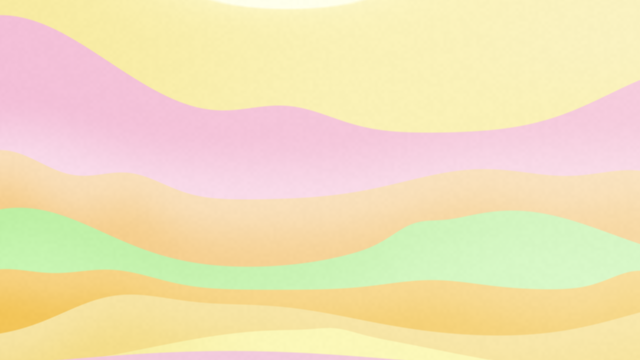
Write a Shadertoy shader that draws this background.

```glsl
// Pastel dunes under a pale sun: stacked bands painted from back to front.
// Each crest is a sum of Gaussian hills, each band a vertical colour fade,
// with light growing to the right and a faint paper grain over everything.

float hill(float x, float centre, float width) {
    float d = (x - centre) / width;
    return exp(-d * d);
}

float hash(vec2 p) {
    return fract(sin(dot(p, vec2(127.1, 311.7))) * 43758.5453);
}

float noise(vec2 p) {
    vec2 cell = floor(p), f = fract(p);
    f = f * f * (3.0 - 2.0 * f);
    return mix(mix(hash(cell), hash(cell + vec2(1, 0)), f.x),
               mix(hash(cell + vec2(0, 1)), hash(cell + vec2(1, 1)), f.x), f.y);
}

// Covers everything below the crest with a smooth edge
vec3 band(vec3 behind, vec3 colour, float crest, float y) {
    float soft = 1.2 / iResolution.y;
    return mix(behind, colour, smoothstep(-soft, soft, crest - y));
}

// Fade from the crest colour to the base colour over a given depth
vec3 fade(vec3 top, vec3 base, float below, float depth) {
    return mix(top, base, smoothstep(0.0, depth, below));
}

void mainImage(out vec4 fragColor, in vec2 fragCoord) {
    vec2 uv = fragCoord / iResolution.xy;
    float x = uv.x, y = uv.y;

    // Sky, brighter towards the upper right
    vec3 col = mix(vec3(0.97, 0.92, 0.63), vec3(0.98, 0.945, 0.71), smoothstep(0.0, 0.6, x));
    col = mix(col, vec3(0.98, 0.95, 0.78), 0.6 * hill(x, 1.0, 0.3) * smoothstep(0.6, 0.9, y));

    // Sun peeping in at the top, with its halo
    float sun = length((uv - vec2(0.449, 1.03)) / vec2(0.14, 0.055));
    col = mix(col, vec3(1.0, 0.98, 0.82), 0.55 * exp(-1.6 * max(sun - 1.0, 0.0)));
    col = mix(col, vec3(1.0, 1.0, 0.92), 1.0 - smoothstep(0.92, 1.08, sun));

    // Pink range, misty at its foot
    float crest = 0.63 + 0.328 * hill(x, 0.0, 0.24) + 0.066 * hill(x, 0.45, 0.1)
                + 0.18 * hill(x, 1.08, 0.18);
    float mist = 0.44 + 0.1 * hill(x, 0.0, 0.2) + 0.05 * smoothstep(0.5, 0.8, x);
    vec3 pink = mix(vec3(0.975, 0.855, 0.915), vec3(0.955, 0.75, 0.845),
                    smoothstep(mist, mist + 0.2, y));
    col = band(col, mix(pink, vec3(0.98, 0.88, 0.90), 0.4 * x), crest, y);

    // Peach range
    crest = 0.445 + 0.138 * hill(x, 0.0, 0.11) + 0.07 * hill(x, 0.2, 0.08)
          + 0.085 * hill(x, 0.755, 0.171) + 0.07 * hill(x, 1.0, 0.1);
    vec3 peach = fade(vec3(0.975, 0.87, 0.72), vec3(0.96, 0.80, 0.53), crest - y, 0.19);
    col = band(col, mix(peach, vec3(0.98, 0.91, 0.78), 0.45 * x), crest, y);

    // Green range
    crest = 0.25 + 0.173 * hill(x, 0.03, 0.185) + 0.165 * hill(x, 0.8, 0.22)
          + 0.028 * hill(x, 0.645, 0.045);
    vec3 green = fade(vec3(0.74, 0.94, 0.64), vec3(0.78, 0.96, 0.69), crest - y, 0.17);
    col = band(col, mix(green, vec3(0.90, 0.98, 0.85), 0.65 * x), crest, y);

    // Golden range
    crest = 0.195 + 0.054 * hill(x, 0.0, 0.085) + 0.055 * hill(x, 0.17, 0.1)
          + 0.027 * hill(x, 0.675, 0.1) + 0.053 * hill(x, 1.0, 0.065);
    vec3 gold = fade(vec3(0.965, 0.82, 0.50), vec3(0.95, 0.77, 0.34), crest - y, 0.14);
    col = band(col, mix(gold, vec3(0.98, 0.92, 0.72), 0.5 * x), crest, y);

    // Cream dune
    crest = 0.06 + 0.086 * hill(x, 0.175, 0.12) + 0.09 * hill(x, 0.4, 0.22)
          + 0.1 * hill(x, 1.1, 0.175);
    vec3 cream = fade(vec3(0.965, 0.89, 0.63), vec3(0.955, 0.86, 0.52), crest - y, 0.16);
    col = band(col, mix(cream, vec3(0.98, 0.92, 0.70), 0.55 * x), crest, y);

    // Pale yellow dune and the pink one at the front
    crest = -0.05 + 0.133 * hill(x, 0.45, 0.32) + 0.012 * hill(x, 0.525, 0.04);
    col = band(col, mix(vec3(0.97, 0.93, 0.63), vec3(0.985, 0.97, 0.72),
                        smoothstep(0.15, 0.45, x)), crest, y);
    crest = -0.05 + 0.075 * hill(x, 0.36, 0.42);
    col = band(col, vec3(0.95, 0.79, 0.87), crest, y);

    // Paper grain
    vec2 paper = uv * vec2(iResolution.x / iResolution.y, 1.0);
    col += 0.012 * (noise(paper * 110.0) - 0.5);
    fragColor = vec4(clamp(col, 0.0, 1.0), 1.0);
}
```
